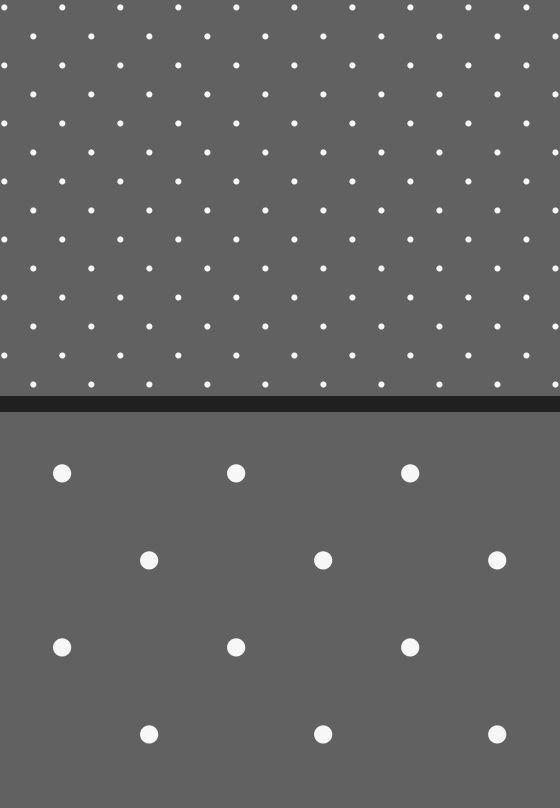
Top: the whole. Bottom: its middle third, enlarged.
Give the GLSL for this pattern, as a Shadertoy shader.

```glsl
// Lengths are fractions of the canvas width
const float SPACING = 0.1036;
const float DOT_RADIUS = 0.0054;
const vec2 FIRST_DOT = vec2(0.0595, 0.0205);
const vec3 GROUND_COLOUR = vec3(0.38);
const vec3 DOT_COLOUR = vec3(0.97);

// Distance to the nearest point of a square lattice
float latticeDistance(vec2 p) {
    return length(p - SPACING * round(p / SPACING));
}

void mainImage(out vec4 fragColor, in vec2 fragCoord) {
    vec2 p = fragCoord / iResolution.x - FIRST_DOT;

    // Two lattices, offset by half a cell, give the staggered rows
    float centreDistance = min(latticeDistance(p), latticeDistance(p - 0.5 * SPACING));

    // Edge smoothed over about one pixel
    float halfPixel = 0.5 / iResolution.x;
    float dotMask = 1.0 - smoothstep(-1.4 * halfPixel, 1.4 * halfPixel, centreDistance - DOT_RADIUS);

    fragColor = vec4(mix(GROUND_COLOUR, DOT_COLOUR, dotMask), 1.0);
}
```
